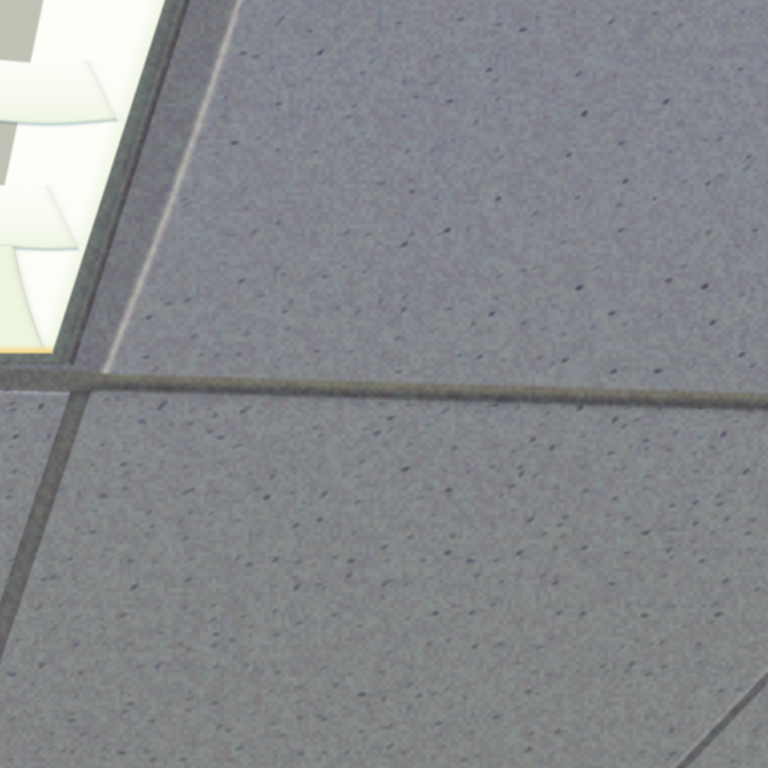
Reproduce this texture procedurally as a three.js fragment shader.

```glsl
// Speckled ceiling tiles held by a metal grid, with a woven lamp panel at upper left.
// Slanted edges are signed distances to lines; pits come from jittered cells,
// and the coarse grain from two octaves of coloured value noise.
varying vec2 vUv;

const float EDGE = 0.0025;
const float GRAIN = 0.068;
const float PIT_DEPTH = 0.20;
const float UPPER_CELLS = 18.0;
const float LOWER_CELLS = 27.0;
const float LAMP_BOTTOM = 0.540;
const float FRAME_WIDTH = 0.031;
const float BAR_HALF = 0.0105;
const vec3 TILE_TOP = vec3(0.515, 0.525, 0.560);
const vec3 TILE_BOTTOM = vec3(0.508, 0.518, 0.518);
const vec3 METAL = vec3(0.41, 0.41, 0.405);
const vec3 METAL_DARK = vec3(0.32, 0.32, 0.33);
const vec3 METAL_WARM = vec3(0.46, 0.45, 0.41);
const vec3 RIM = vec3(0.68, 0.67, 0.66);
const vec3 LAMP = vec3(0.995, 0.995, 0.975);
const vec3 LAMP_GREEN = vec3(0.93, 0.96, 0.88);
const vec3 LAMP_GAP = vec3(0.75, 0.76, 0.71);

float hash(vec2 p) {
  vec3 q = fract(vec3(p.xyx) * 0.1031);
  q += dot(q, q.yzx + 33.33);
  return fract((q.x + q.y) * q.z);
}

vec3 hash3(vec2 p) {
  return vec3(hash(p), hash(p + 71.0), hash(p + 153.0));
}

vec3 valueNoise(vec2 p) {
  vec2 i = floor(p), f = fract(p);
  f = f * f * (3.0 - 2.0 * f);
  return mix(mix(hash3(i), hash3(i + vec2(1, 0)), f.x),
             mix(hash3(i + vec2(0, 1)), hash3(i + vec2(1, 1)), f.x), f.y) - 0.5;
}

// Signed distance to the line a-b, positive on its right side
float side(vec2 p, vec2 a, vec2 b) {
  vec2 d = normalize(b - a);
  return dot(p - a, vec2(d.y, -d.x));
}

float inside(float d) { return 1.0 - smoothstep(-EDGE, EDGE, d); }

float span(float x, float lo, float hi) { return inside(lo - x) * inside(x - hi); }

// One soft slanted pit in each jittered cell, with varied size and strength
float pits(vec2 p, float cells) {
  vec2 id = floor(p * cells);
  vec3 r = hash3(id + cells);
  vec2 q = (fract(p * cells) - 0.22 - 0.56 * r.xy) / cells;
  float angle = 0.1 + 0.7 * hash(id + 9.0);
  float c = cos(angle), s = sin(angle);
  q = vec2(c * q.x + s * q.y, c * q.y - s * q.x);
  float strength = r.z * r.z;
  float radius = length(q / vec2(1.6, 0.9)) - mix(0.0012, 0.0031, r.z);
  return (1.0 - smoothstep(-0.0025, 0.0025, radius)) * mix(0.25, 1.0, strength);
}

// Woven strips: uprights crossed by bowed horizontal bands over grey gaps
vec3 lampPanel(vec2 p, float edgeDist) {
  float left = (p.y - 0.745) * 0.21 + 0.003;
  vec3 col = mix(LAMP_GAP, LAMP, inside(left - p.x));
  col = mix(col, LAMP_GREEN, smoothstep(-0.025, 0.0, edgeDist) * 0.7);
  for (int i = 0; i < 2; i++) {
    float k = float(i);
    float top = 0.922 - 0.163 * k;
    float end = 0.153 - 0.052 * k - 0.5 * (p.y - top + 0.08);
    float bow = 0.004 * sin(p.x * 24.0);
    float band = span(p.y + bow, top - 0.080, top) * inside(p.x - end);
    float across = clamp((top - p.y) / 0.08, 0.0, 1.0);
    vec3 strip = mix(LAMP, LAMP_GREEN, 0.1 + 0.8 * across * across);
    col = mix(col, strip, band);
    float fold = exp(-pow((p.y + bow - top + 0.080) / 0.0028, 2.0));
    col -= vec3(0.17, 0.13, 0.10) * fold * inside(p.x - end);
    col -= 0.06 * span(p.y, top - 0.08, top) * exp(-abs(p.x - end) / 0.004);
  }
  // Bent lower strip and warm bottom lip
  float bend = 0.018 + 0.9 * (0.68 - p.y) * (0.68 - p.y) + 0.17 * (0.68 - p.y);
  float low = inside(p.y - 0.68);
  col = mix(col, LAMP_GREEN, low * inside(p.x - bend));
  col -= 0.11 * low * exp(-abs(p.x - bend) / 0.003);
  return mix(col, vec3(0.96, 0.85, 0.55), 1.0 - smoothstep(0.0, 0.013, p.y - LAMP_BOTTOM));
}

void main() {
  vec2 p = vUv;
  float below = side(p, vec2(0.0, 0.507), vec2(1.0, 0.477));
  float lampDist = side(p, vec2(0.068, 0.540), vec2(0.215, 1.0));
  float rimBow = 0.005 * sin(3.14159 * clamp((p.y - 0.515) / 0.485, 0.0, 1.0));
  float rimDist = side(p, vec2(0.137, 0.515), vec2(0.3125, 1.0)) - rimBow;
  float legDist = side(p, vec2(0.0, 0.177), vec2(0.106, 0.492));
  float cornerDist = side(p, vec2(0.887, 0.0), vec2(1.0, 0.118));

  // Tiles and pits
  vec3 col = mix(TILE_BOTTOM, TILE_TOP, smoothstep(0.0, 0.9, p.y));
  float upper = pits(p, UPPER_CELLS) + 0.4 * pits(p + 0.37, 25.0);
  float lower = 0.8 * pits(p, LOWER_CELLS) + 0.5 * pits(p + 0.37, 35.0);
  float pit = mix(lower * mix(0.65, 1.0, p.y * 2.0), upper, inside(below));
  col -= PIT_DEPTH * min(pit, 1.0) * vec3(1.05, 1.0, 0.82);

  // Grid bars in the lower half
  float leg = inside(abs(legDist) - 0.0125) * inside(-below);
  col = mix(col, mix(METAL, METAL_DARK, 0.35 * smoothstep(0.0, 0.012, abs(legDist))), leg);
  col = mix(col, METAL_DARK + 0.06, inside(abs(cornerDist) - 0.005));
  col += 0.04 * exp(-pow((cornerDist + 0.008) / 0.003, 2.0));

  // Margin, bright rim and dark frame around the lamp
  float above = inside(below);
  col = mix(col, vec3(0.46, 0.465, 0.49), inside(rimDist) * above);
  col = mix(col, RIM, above * exp(-pow(rimDist / 0.005, 2.0)));
  float frameDist = max(lampDist - FRAME_WIDTH, LAMP_BOTTOM - 0.015 - p.y);
  float depth = clamp(max(lampDist, LAMP_BOTTOM - p.y) / FRAME_WIDTH, 0.0, 1.0);
  vec3 frame = mix(vec3(0.42, 0.45, 0.44), METAL_DARK, smoothstep(0.2, 0.9, depth));
  frame += 0.08 * exp(-pow((depth - 0.7) / 0.12, 2.0));
  col = mix(col, frame, inside(frameDist));

  // Main bar: warm lit top, dark underside and a soft cast shadow
  float halfBar = BAR_HALF + 0.003 * (1.0 - smoothstep(0.10, 0.15, p.x));
  vec3 bar = mix(METAL_WARM, METAL_DARK, smoothstep(-0.6, 0.7, below / halfBar));
  bar = mix(METAL, bar, smoothstep(0.08, 0.16, p.x));
  col -= 0.09 * smoothstep(0.0, 0.01, below) * exp(-max(below - halfBar, 0.0) / 0.005);
  float barMask = 1.0 - smoothstep(-0.004, 0.004, abs(below) - halfBar);
  col = mix(col, bar, barMask);
  col += 0.11 * exp(-pow((below - 0.017) / 0.003, 2.0)) * inside(p.x - 0.09);

  // Coarse coloured grain, then the clean lamp on top
  vec3 grain = valueNoise(p * 190.0) + 0.5 * valueNoise(p * 95.0 + 40.0);
  col += GRAIN * mix(vec3(grain.g), grain, 0.4);
  float lamp = inside(max(lampDist, LAMP_BOTTOM - p.y));
  col = mix(col, lampPanel(p, lampDist), lamp);
  gl_FragColor = vec4(clamp(col, 0.0, 1.0), 1.0);
}
```
